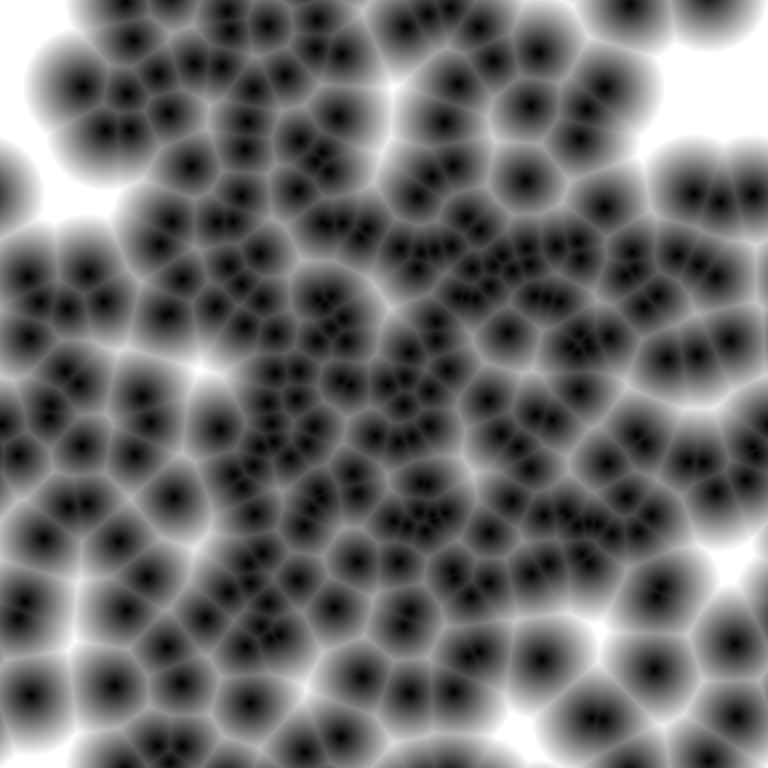
This texture is drawn by a Shadertoy shader. Its source:

```glsl
// Soft grey cells: brightness is the distance to the nearest of many random points.
// The points crowd towards the middle of the canvas and thin out at its borders.
// Distances wrap around the unit square, so the pattern tiles.

#define STRATA 3            // coarse blocks per side that even out the scatter
#define POINTS_PER_BLOCK 29 // random points in each block
#define CROWDING 0.5        // 0 = even scatter, towards 1 = dense middle
#define WHITE_RADIUS 0.079  // distance at which a cell reaches white
#define SEED 17u

const float TAU = 6.28318;

// Integer hash: two random values in 0..1 for each point index
vec2 hash2(uint index) {
    const uint MUL = 1664525u;
    uvec2 v = uvec2(index, SEED) * MUL + 1013904223u;
    v.x += v.y * MUL;
    v.y += v.x * MUL;
    v ^= v >> 16u;
    v.x += v.y * MUL;
    v.y += v.x * MUL;
    v ^= v >> 16u;
    return vec2(v >> 8u) / 16777216.0;
}

// Warps an even scatter so that its density follows 1 - CROWDING * cos(TAU * x)
vec2 crowd(vec2 u) {
    float push = CROWDING / TAU;
    return u + push * sin(TAU * (u + push * sin(TAU * u)));
}

vec2 cellPoint(int i) {
    vec2 block = vec2(i % STRATA, (i / STRATA) % STRATA);
    return crowd((block + hash2(uint(i))) / float(STRATA));
}

// Cellular noise on the wrapped unit square
float nearestDistance(vec2 p) {
    float nearestSq = 1.0;
    for (int i = 0; i < STRATA * STRATA * POINTS_PER_BLOCK; i++) {
        vec2 offset = p - cellPoint(i);
        offset -= round(offset);
        nearestSq = min(nearestSq, dot(offset, offset));
    }
    return sqrt(nearestSq);
}

void mainImage(out vec4 fragColor, in vec2 fragCoord) {
    vec2 uv = fragCoord / iResolution.xy;
    float grey = clamp(nearestDistance(uv) / WHITE_RADIUS, 0.0, 1.0);
    fragColor = vec4(vec3(grey), 1.0);
}
```
